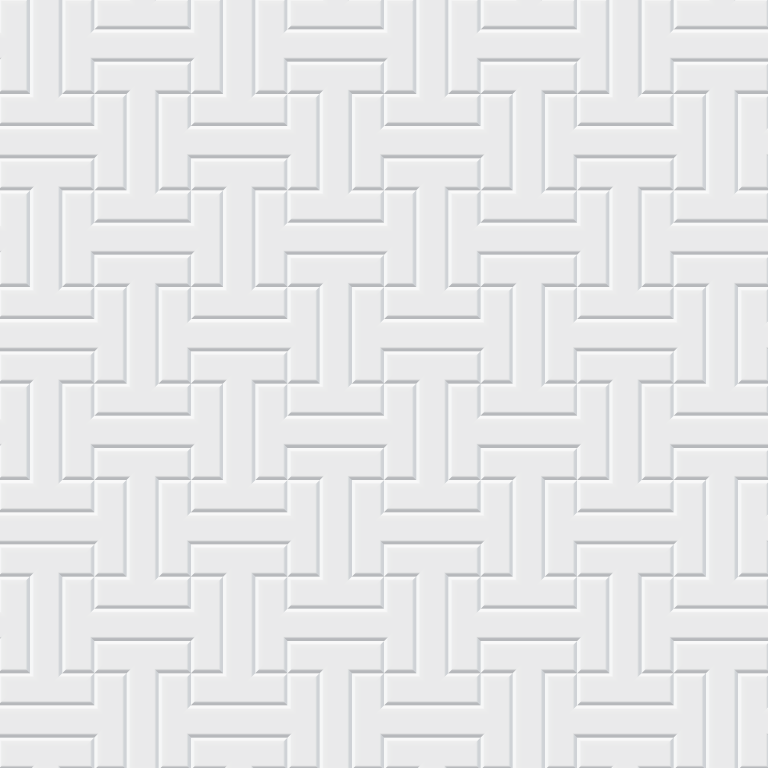
Give the GLSL for this pattern, as a Shadertoy shader.

```glsl
// Embossed lattice of interlocking I-shaped panels, upright and lying in turn.
// Every panel edge lies on a unit grid: full strokes cross 3x3 cells in a
// checkerboard, short crosses sit at cell corners; bevels are lit from upper left.

#define REPEATS 3.977              // six-unit repeats across the canvas
#define ORIGIN vec2(0.1229, 0.1222) // one cell corner, from the upper left
#define BEVEL 0.115                // bevel width in grid units
#define HALO 0.30                  // faint glow inside lit edges, in grid units
#define FACE vec3(0.918, 0.919, 0.920)
#define LIT_TOP vec3(0.975)
#define LIT_LEFT vec3(0.965, 0.968, 0.970)
#define SHADE_BOTTOM vec3(0.715, 0.722, 0.735)
#define SHADE_RIGHT vec3(0.810, 0.825, 0.838)
#define SAMPLES 3

const float NO_EDGE = 9.0;

// Signed distance across the nearest edge; p.x runs along it, p.y across it.
// Ends are cut at 45 degrees so that bevels meet in a mitre.
float edgeOffset(vec2 p, float parity) {
    float line = round(p.y);
    float across = p.y - line;
    bool isStub = mod(line, 3.0) < 0.5;
    float period = isStub ? 3.0 : 6.0;
    float halfLength = isStub ? 1.0 : 1.5;
    float centre = isStub ? 0.0 : 1.5 + 3.0 * mod(floor(line / 3.0) + parity, 2.0);
    float along = abs(mod(p.x - centre + 0.5 * period, period) - 0.5 * period);
    return along - halfLength < abs(across) ? across : NO_EDGE;
}

// Colour of the relief at a grid point, with y pointing down
vec3 relief(vec2 p) {
    float horizontal = edgeOffset(p, 1.0);
    float vertical = edgeOffset(p.yx, 0.0);
    bool isHorizontal = abs(horizontal) < abs(vertical);
    float offset = isHorizontal ? horizontal : vertical;
    bool isLit = offset > 0.0;

    vec3 lit = isHorizontal ? LIT_TOP : LIT_LEFT;
    vec3 shade = isHorizontal ? SHADE_BOTTOM : SHADE_RIGHT;
    float bevel = 1.0 - smoothstep(0.6 * BEVEL, 1.25 * BEVEL, abs(offset));
    float halo = isLit ? 0.2 * (1.0 - smoothstep(BEVEL, HALO, offset)) : 0.0;
    return mix(FACE, isLit ? lit : shade, max(bevel, halo));
}

void mainImage(out vec4 fragColor, in vec2 fragCoord) {
    // Average a small grid of samples to smooth edges and mitres
    vec3 total = vec3(0.0);
    for (int i = 0; i < SAMPLES * SAMPLES; i++) {
        vec2 jitter = (vec2(i % SAMPLES, i / SAMPLES) + 0.5) / float(SAMPLES) - 0.5;
        vec2 uv = (fragCoord + jitter) / iResolution.y;
        uv.y = 1.0 - uv.y;
        total += relief((uv - ORIGIN) * REPEATS * 6.0);
    }
    fragColor = vec4(total / float(SAMPLES * SAMPLES), 1.0);
}
```
